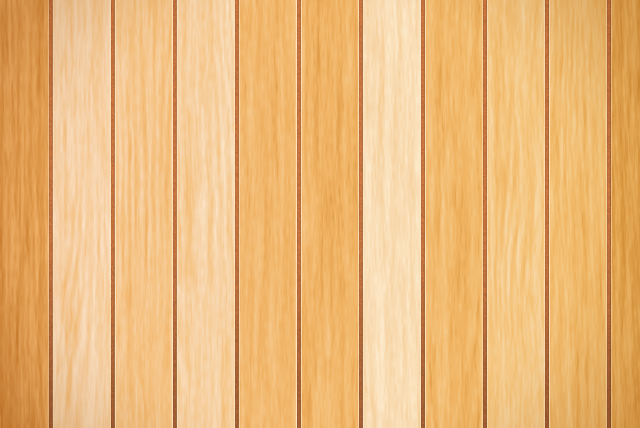
This texture is drawn by a WebGL 2 fragment shader. Its source:

```glsl
#version 300 es
precision highp float;
// Eleven upright wooden boards parted by ten narrow brown grooves.
// Each board has its own tone; the grain is made of contours of stretched
// noise plus dense fine fibres, and a soft vignette darkens the outer boards.
uniform vec2 u_resolution;
out vec4 fragColor;

// Lengths are in canvas widths
const float PITCH = 0.0969;           // distance between grooves
const float FIRST_GROOVE = 0.0794;    // centre of the leftmost groove
const float GROOVE_HALF = 0.0029;
const float RIM_OFFSET = 0.0040;      // bright bevel beside the groove
const float RIM_HALF = 0.0009;
const float RING_STRENGTH = 0.32;
const float STREAK_STRENGTH = 1.3;
const float FIBRE_STRENGTH = 1.15;
const float PORE_STRENGTH = 0.75;

const vec3 DEEP = vec3(0.87, 0.60, 0.27);
const vec3 HONEY = vec3(0.94, 0.70, 0.39);
const vec3 LIGHT = vec3(0.96, 0.77, 0.51);
const vec3 PALE = vec3(0.97, 0.84, 0.67);
const vec3 CREAM = vec3(0.99, 0.91, 0.79);
const vec3 GROOVE = vec3(0.75, 0.44, 0.24);
const vec3 GROOVE_SHADE = vec3(0.57, 0.32, 0.16);
const vec3 RIM = vec3(1.0, 0.92, 0.80);

// Tone of each board from left to right: 0 is deep, 4 is cream
const float TONES[11] = float[11](
  0.45, 2.85, 2.15, 2.8, 1.4, 1.2, 3.35, 1.4, 2.2, 1.6, 0.75);

float hash(vec2 p) {
  return fract(sin(dot(p, vec2(127.1, 311.7))) * 43758.5453);
}

float noise(vec2 p) {
  vec2 i = floor(p), f = fract(p);
  f = f * f * (3.0 - 2.0 * f);
  return mix(mix(hash(i), hash(i + vec2(1, 0)), f.x),
             mix(hash(i + vec2(0, 1)), hash(i + vec2(1, 1)), f.x), f.y);
}

// Smooth-edged band around zero
float band(float d, float halfWidth, float pixel) {
  return 1.0 - smoothstep(-0.5 * pixel, 0.5 * pixel, abs(d) - halfWidth);
}

vec3 woodRamp(float tone) {
  vec3 c = mix(DEEP, HONEY, clamp(tone, -1.2, 1.0));
  c = mix(c, LIGHT, clamp(tone - 1.0, 0.0, 1.0));
  c = mix(c, PALE, clamp(tone - 2.0, 0.0, 1.0));
  return mix(c, CREAM, clamp(tone - 3.0, 0.0, 1.0));
}

// Signed change of tone caused by the grain of one board
float grain(vec2 p, float board) {
  vec2 q = p + vec2(board * 3.17, board * 7.31);
  q.x += 0.006 * (noise(q * vec2(10.0, 7.0)) - 0.5);

  // Growth rings: contour lines of a tall, smooth noise field
  float field = 4.0 * noise(q * vec2(18.0, 2.2)) + q.x * 70.0;
  float rings = sin(6.2832 * field + 2.0 * noise(q * vec2(90.0, 25.0)));
  float ringMask = smoothstep(0.2, 0.8, noise(q * vec2(28.0, 4.0) + 40.0));

  // Long streaks, fine fibres and thin dark pores
  float streaks = 0.5 * noise(q * vec2(110.0, 3.5))
                + 0.5 * noise(q * vec2(210.0, 8.0)) - 0.5;
  float fibres = 0.5 * noise(q * vec2(370.0, 22.0))
               + 0.5 * noise(q * vec2(480.0, 75.0) + 17.0) - 0.5;
  float pores = smoothstep(0.5, 1.0, noise(q * vec2(270.0, 17.0) + 5.0));
  pores *= noise(q * vec2(60.0, 6.0) + 70.0);
  float broad = noise(q * vec2(25.0, 2.0) + 9.0) - 0.5;

  float character = 0.65 + 0.7 * hash(vec2(board, 4.0));
  return character * (RING_STRENGTH * rings * ringMask - PORE_STRENGTH * pores)
       + STREAK_STRENGTH * streaks + FIBRE_STRENGTH * fibres
       + 0.35 * broad + 0.08;
}

void main() {
  vec2 p = gl_FragCoord.xy / u_resolution.x;
  vec2 uv = gl_FragCoord.xy / u_resolution;
  float pixel = 1.0 / u_resolution.x;

  // Board index and signed distance to the nearest groove
  float cell = (p.x - FIRST_GROOVE) / PITCH;
  float board = clamp(floor(cell) + 1.0, 0.0, 10.0);
  float nearest = floor(cell + 0.5);
  float d = (cell - nearest) * PITCH;

  // Wood, slightly redder on the left and greener on the right
  vec3 color = woodRamp(TONES[int(board)] + grain(p, board));
  color += vec3(0.0, 0.012, -0.01) * (2.0 * uv.x - 1.0);

  // Bevels, brighter on one side and varied from groove to groove
  float side = d < 0.0 ? 0.0 : 1.0;
  float wear = 0.45 + 0.4 * hash(vec2(nearest, side + 2.0));
  wear *= 0.9 + 0.2 * noise(vec2(nearest * 5.0 + side, p.y * 60.0));
  color = mix(color, RIM, wear * band(abs(d) - RIM_OFFSET, RIM_HALF, pixel));

  // Groove with shaded walls and a speckled floor
  float wall = smoothstep(0.35, 1.0, abs(d + 0.0004) / GROOVE_HALF);
  vec3 grooveColor = mix(GROOVE, GROOVE_SHADE, 0.7 * wall);
  grooveColor *= 0.92 + 0.16 * noise(p * vec2(500.0, 400.0));
  grooveColor *= mix(0.86, 1.04, smoothstep(0.0, 0.5, uv.y));
  color = mix(color, grooveColor, band(d, GROOVE_HALF, pixel));

  // Vignette, stronger in the blue channel to keep the corners warm
  vec2 c = 2.0 * uv - 1.0;
  float falloff = smoothstep(0.5, 1.7, dot(c * c, vec2(1.0, 0.6)));
  color *= 1.0 - falloff * vec3(0.11, 0.16, 0.24);

  fragColor = vec4(clamp(color, 0.0, 1.0), 1.0);
}
```
